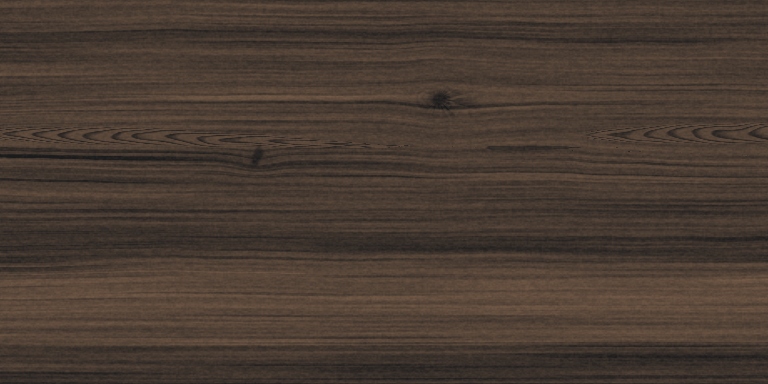
This texture is drawn by a Shadertoy shader. Its source:

```glsl
// Dark smoked wood plank with horizontal grain, drawn from stretched noise over
// broad tone bands. Knots and nested flame figures push the grain lines aside;
// one scalar tone is then mapped to a dark-to-light brown ramp.

float hash(vec2 p) {
    vec3 q = fract(vec3(p.xyx) * 0.1031);
    q += dot(q, q.yzx + 33.33);
    return fract((q.x + q.y) * q.z);
}

float noise(vec2 p) {
    vec2 i = floor(p), f = fract(p);
    f = f * f * (3.0 - 2.0 * f);
    return mix(mix(hash(i), hash(i + vec2(1, 0)), f.x),
               mix(hash(i + vec2(0, 1)), hash(i + vec2(1, 1)), f.x), f.y);
}

float bell(float x, float width) {
    return exp(-x * x / (width * width));
}

// Broad light and dark bands across the plank
float bandTone(float y) {
    float t = mix(0.17, 0.68, smoothstep(0.096, 0.106, y));
    t += 0.08 * bell(y - 0.2, 0.07);
    t = mix(t, 0.27, smoothstep(0.285, 0.335, y));
    t = mix(t, 0.4, smoothstep(0.37, 0.44, y));
    t = mix(t, 0.52, smoothstep(0.6, 0.64, y));
    t = mix(t, 0.42, smoothstep(0.8, 0.9, y));
    return t - 0.08 * bell(y - 0.58, 0.03) - 0.05 * bell(y - 0.76, 0.02);
}

// Flame figure: parabolic rings inside a tapering lens; returns (tone, mask)
vec2 flame(vec2 p, float start, float end, float axis, float height, inout float grain) {
    float u = clamp((p.x - start) / (end - start), 0.0, 1.0);
    float halfWidth = height * 2.6 * sqrt(u) * (1.0 - u) + 0.0001;
    float v = p.y - axis + 0.008 * (noise(vec2(p.x * 9.0, axis * 40.0)) - 0.5);
    float r = v / halfWidth;
    grain -= 0.6 * halfWidth * clamp(r, -1.0, 1.0) * exp(-abs(v) / 0.06);

    float phase = 17.0 * u * (1.4 - 0.6 * u) - 2.2 * r * r;
    phase += 0.9 * noise(p * vec2(14, 60));
    float saw = fract(phase);
    float ring = smoothstep(0.0, 0.45, saw) * (1.0 - smoothstep(0.85, 1.0, saw));
    float mask = (1.0 - smoothstep(0.8, 1.1, abs(r))) * smoothstep(0.0, 0.04, u);
    return vec2(mix(-0.08, 0.72, ring), mask);
}

void mainImage(out vec4 fragColor, in vec2 fragCoord) {
    vec2 p = fragCoord / iResolution.y;

    // Grain height: slow waves plus a gentle fall in the lined belt
    float calm = smoothstep(0.1, 0.35, p.y);
    float grain = p.y + mix(0.003, 0.014, calm) * (noise(p * vec2(2.2, 4.0)) - 0.5);
    grain += 0.004 * calm * (noise(p * vec2(9, 16)) - 0.5);
    grain += 0.02 * (p.x - 0.8) * bell(p.y - 0.57, 0.06);

    // Grain lines bow around the large knot and sag below the small one
    vec2 knot = p - vec2(1.14, 0.742);
    float spread = knot.x > 0.0 ? 0.15 : 0.08;
    grain -= 0.045 * bell(knot.x, spread) * knot.y / (abs(knot.y) + 0.055) * exp(-abs(knot.y) / 0.1);
    vec2 pin = p - vec2(0.67, 0.592);
    grain += 0.014 * bell(pin.x, 0.06) * bell(pin.y + 0.02, 0.04);

    vec2 leftFlame = flame(p, -0.1, 1.08, 0.653 - 0.03 * p.x, 0.023, grain);
    vec2 rightFlame = flame(p, 1.5, 2.9, 0.652, 0.027, grain);
    vec2 sliver = flame(p, 1.26, 1.52, 0.616, 0.007, grain);

    // Soft streaks at several scales
    float tone = bandTone(grain);
    tone += 0.18 * (noise(vec2(p.x * 0.7, grain * 24.0)) - 0.5);
    tone += 0.22 * (noise(vec2(p.x * 1.6 + 7.0, grain * 75.0)) - 0.5);
    tone += 0.36 * (noise(vec2(p.x * 3.0 + 3.0, grain * 180.0)) - 0.5);

    // Thin dark lines and warm glints, strongest in the belts beside the flames
    float belt = bell(grain - 0.575, 0.04) + 0.8 * bell(grain - 0.75, 0.035);
    float patches = smoothstep(0.3, 0.8, noise(vec2(p.x * 0.8 + 5.0, grain * 11.0)));
    float line = smoothstep(0.55, 0.8, noise(vec2(p.x * 1.2 + 20.0, grain * 140.0)));
    tone -= line * (0.14 + 0.16 * patches + 0.22 * belt);
    float glow = smoothstep(0.55, 0.85, noise(vec2(p.x * 1.3 + 40.0, grain * 125.0)));
    tone += glow * (0.1 + 0.22 * belt);

    // Flame figures replace the straight grain
    tone = mix(tone, leftFlame.x, 0.85 * leftFlame.y);
    tone = mix(tone, rightFlame.x, 0.8 * rightFlame.y);
    tone = mix(tone, 0.0, 0.8 * sliver.y);

    // Large knot: dark core, curved rings and a streaked tail to the right
    float radius = length(knot * vec2(1.0, 1.5));
    float rings = 0.5 + 0.5 * sin(radius * 330.0 + 5.0 * noise(p * 40.0));
    tone -= 0.25 * rings * bell(radius, 0.06);
    float fan = noise(vec2(atan(knot.y, knot.x) * 9.0, radius * 12.0));
    tone -= 0.6 * smoothstep(0.4, 0.7, fan) * bell(knot.x - 0.035, 0.05) * bell(knot.y + 0.008, 0.026);
    float core = radius + 0.016 * (noise(p * 70.0) - 0.5);
    tone = mix(tone, -0.2, 0.9 * (1.0 - smoothstep(0.012, 0.04, core)));

    // Small knot: a slanted dark spike
    pin.x -= 0.25 * pin.y + 0.008 * (noise(p * 60.0) - 0.5);
    float spike = length(pin / vec2(0.016, 0.034));
    tone = mix(tone, -0.15, 0.9 * (1.0 - smoothstep(0.4, 1.1, spike)));

    // Fine pores and short fibres
    tone += 0.2 * (noise(p * vec2(80, 260)) - 0.5);
    tone += 0.2 * (noise(p * vec2(230, 250) + 11.0) - 0.5);

    vec3 darkBrown = vec3(0.178, 0.157, 0.145), lightBrown = vec3(0.425, 0.332, 0.263);
    fragColor = vec4(mix(darkBrown, lightBrown, clamp(tone, -0.3, 1.2)), 1.0);
}
```
